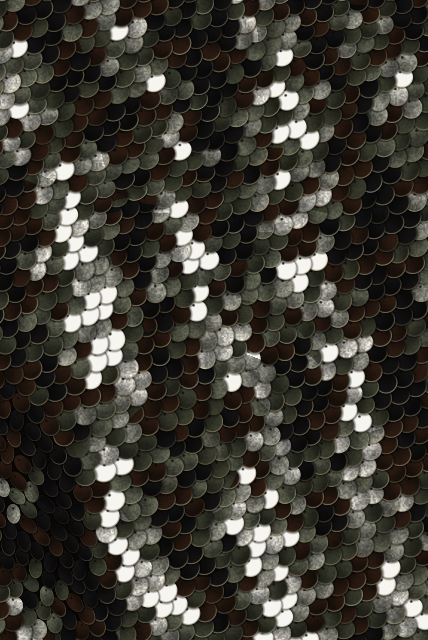
This texture is drawn by a Shadertoy shader. Its source:

```glsl
// Overlapping sequins sewn in slanted rows on draped dark cloth.
// Staggered discs are composited front to back; each takes one tone from
// slanting folds of sheen, soft noise and its own random facing.

const vec2  PITCH       = vec2(0.0275, 0.0232); // spacing along and across rows
const float RADIUS      = 0.0176;
const float ROW_TILT    = 0.30;                 // radians, rising to the right
const float FOLD_PERIOD = 0.20;
const float FOLD_SLANT  = 0.30;
const float FOLD_OFFSET = 0.47;
const float JITTER      = 0.10;                 // part of the pitch
const float RIM_WIDTH   = 0.085;                // part of the radius
const float SHADOW      = 0.55;
const float GRAIN       = 0.30;
const vec3  CLOTH       = vec3(0.035, 0.027, 0.022);
const vec3  RIM_GOLD    = vec3(0.56, 0.49, 0.34);
const vec3  RIM_PALE    = vec3(0.58, 0.60, 0.50);

const vec3 TONES[7] = vec3[7](
    vec3(0.055, 0.050, 0.050),   // black
    vec3(0.125, 0.078, 0.052),   // brown
    vec3(0.165, 0.172, 0.130),   // dark olive
    vec3(0.270, 0.280, 0.230),   // olive grey
    vec3(0.420, 0.420, 0.385),   // grey
    vec3(0.630, 0.620, 0.590),   // silver
    vec3(0.970, 0.960, 0.940));  // glare
const float STEPS[6] = float[6](0.34, 0.47, 0.565, 0.645, 0.71, 0.765);

float hash(vec2 p) {
    vec3 q = fract(vec3(p.xyx) * 0.1031);
    q += dot(q, q.yzx + 33.33);
    return fract((q.x + q.y) * q.z);
}

float noise(vec2 p) {
    vec2 i = floor(p), f = fract(p);
    f = f * f * (3.0 - 2.0 * f);
    return mix(mix(hash(i), hash(i + vec2(1, 0)), f.x),
               mix(hash(i + vec2(0, 1)), hash(i + vec2(1, 1)), f.x), f.y);
}

mat2 turn(float a) {
    float c = cos(a), s = sin(a);
    return mat2(c, s, -s, c);
}

// Deep crease at the lower left, where discs are seen edge on.
float crease(vec2 p) {
    vec2 d = turn(-0.35) * (p - vec2(0.05, 0.21));
    return 1.0 - smoothstep(0.45, 1.1, length(d / vec2(0.10, 0.26)));
}

// Brightness rank of a disc, roughly 0 to 1.
float sheen(vec2 p, vec2 id) {
    float bend = 0.09 * (noise(p * 5.0 + 7.0) - 0.5);
    float phase = (p.x + FOLD_SLANT * p.y - FOLD_OFFSET + bend) / FOLD_PERIOD;
    float fold = 0.5 + 0.5 * cos(6.2832 * phase);
    float patches = noise(p * 11.0 + 31.0);
    return 0.45 * hash(id + 11.0) + 0.30 * fold + 0.25 * patches - 0.20 * crease(p);
}

vec3 toneOf(float rank) {
    vec3 tone = TONES[0];
    for (int i = 0; i < 6; i++) if (rank > STEPS[i]) tone = TONES[i + 1];
    return tone;
}

// Surface of one disc; v is the position in radii, edge the distance in radii.
vec3 sequin(vec2 v, float edge, vec2 id, vec2 place, vec2 p, float px) {
    vec3 tone = toneOf(sheen(place, id));
    float lum = tone.g, glare = smoothstep(0.65, 0.9, lum);

    // Mirror gradient and sparkling grain.
    vec2 facing = turn(6.2832 * hash(id + 23.0)) * vec2(1, 0);
    float glint = smoothstep(-0.8, 0.8, dot(v, facing) + 0.5 * hash(id + 5.0) - 0.25);
    float speck = noise(p * 430.0) + 0.6 * noise(p * 190.0) - 0.8;
    float frost = GRAIN * (0.5 + smoothstep(0.1, 0.4, lum)) * (1.0 - glare);
    vec3 col = tone * mix(0.72 + 0.56 * glint, 1.0, glare) * (1.0 + frost * speck);

    // Thin metallic rim, strongest along the lower side.
    float rim = smoothstep(-RIM_WIDTH - px, -RIM_WIDTH + px, edge);
    rim *= smoothstep(0.6, -0.7, v.y + 0.5 * v.x * (hash(id + 41.0) - 0.5));
    vec3 metal = mix(RIM_GOLD, RIM_PALE, hash(id + 3.0)) * (0.45 + 0.75 * hash(id + 9.0));
    col = mix(col, metal, rim * 0.75 * (1.0 - 0.6 * crease(place)));

    // Sewing hole at the top.
    float hole = length(v - vec2(0.0, 0.55)) - 0.11;
    return mix(col, CLOTH, 0.85 * (1.0 - smoothstep(-px, px, hole)));
}

void mainImage(out vec4 fragColor, in vec2 fragCoord) {
    vec2 p = fragCoord / iResolution.y;
    float px = 1.0 / (iResolution.y * RADIUS);

    // Slanted, gently bent sewing rows.
    vec2 bend = 0.022 * (vec2(noise(p * 3.5), noise(p * 3.5 + 19.0)) - 0.5);
    vec2 q = turn(-ROW_TILT) * p + bend;
    float nearRow = floor(q.y / PITCH.y + 0.5);

    vec3 col = vec3(0);
    float open = 1.0, light = 1.0;
    for (int j = 1; j >= -1; j--) {
        float row = nearRow + float(j);
        float stagger = 0.5 * mod(row, 2.0);
        float nearCol = floor(q.x / PITCH.x - stagger + 0.5);
        for (int i = -1; i <= 1; i++) {
            vec2 id = vec2(nearCol + float(i), row) + 200.0;
            vec2 shake = JITTER * (vec2(hash(id), hash(id + 57.0)) * 2.0 - 1.0);
            vec2 center = (id - 200.0 + vec2(stagger, 0) + shake) * PITCH;
            vec2 place = turn(ROW_TILT) * (center - bend);

            vec2 v = turn(0.9 * (hash(id + 71.0) - 0.5)) * (q - center) / RADIUS;
            v *= vec2(1.0 + 0.65 * crease(place), 1.0 + 0.14 * hash(id + 83.0));
            float edge = length(v) - 1.0;
            float cover = clamp(0.5 - edge / px, 0.0, 1.0);
            if (cover > 0.0) col += open * cover * light * sequin(v, edge, id, place, p, px);
            open *= 1.0 - cover;
            light *= mix(SHADOW, 1.0, smoothstep(0.0, 0.25, edge));
        }
    }
    fragColor = vec4(col + open * light * CLOTH, 1.0);
}
```
